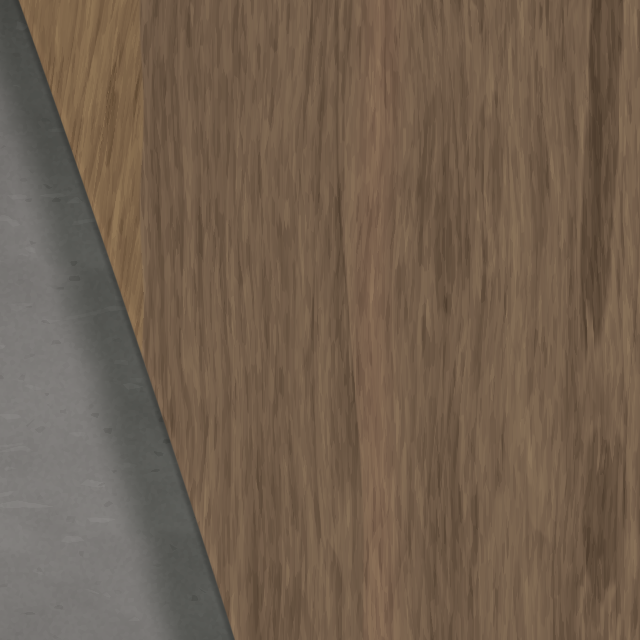
This texture is drawn by a three.js fragment shader. Its source:

```glsl
// Brown wood veneer meeting grey concrete along a steep diagonal edge.
// Stretched cellular noise makes the fibres, warped sawtooth rings the grain
// lines, and slanted blunt ovals with pale rims the dark heartwood tongues.
#define WOOD_MID vec3(0.450, 0.366, 0.290)
#define WOOD_PALE vec3(0.555, 0.465, 0.360)
#define WOOD_DARK vec3(0.310, 0.245, 0.185)
#define STONE_LIGHT vec3(0.475, 0.465, 0.455)
#define STONE_SHADE vec3(0.332, 0.334, 0.318)
#define BROAD_GAIN 0.20
#define FIBRE_GAIN 0.40
#define RING_COUNT 27.0
#define RING_GAIN 0.24
#define SHADOW_WIDTH 0.066

varying vec2 vUv;

vec2 hash2(vec2 c) {
  return fract(sin(vec2(dot(c, vec2(127.1, 311.7)), dot(c, vec2(269.5, 183.3)))) * 43758.5);
}

// Cellular noise: nearby cell values blended by distance; higher crisp, harder cells
float cells(vec2 p, float crisp) {
  vec2 base = floor(p), f = p - base;
  float sum = 0.0, total = 0.0;
  for (int j = -1; j <= 1; j++) {
    for (int i = -1; i <= 1; i++) {
      vec2 o = vec2(float(i), float(j));
      vec2 seed = hash2(base + o);
      vec2 d = o + seed - f;
      float w = exp(-crisp * dot(d, d)) + 1e-9;
      sum += w * fract(seed.x * 17.3 + seed.y * 9.1);
      total += w;
    }
  }
  return sum / total;
}

float bump(float x, float centre, float width) {
  float t = (x - centre) / width;
  return exp(-t * t);
}

// Slanted blunt oval: x is its dark core, y its pale rim
vec2 tongue(vec2 p, vec2 centre, vec2 radius, float slant) {
  vec2 d = p - centre;
  d.x -= slant * d.y;
  d /= radius;
  float r = sqrt(d.x * d.x + d.y * d.y * d.y * d.y);
  float rim = smoothstep(0.95, 1.08, r) * (1.0 - smoothstep(1.08, 1.5, r));
  return vec2(1.0 - smoothstep(0.82, 1.0, r), rim);
}

vec3 wood(vec2 p) {
  // Meandering grain, leaning on the narrow left strip
  vec2 q = p;
  float strip = 1.0 - smoothstep(0.219, 0.224, p.x + 0.003 * sin(p.y * 21.0));
  q.x += 0.006 * sin(p.y * 6.0 + p.x * 9.0) + 0.002 * sin(p.y * 15.0 - p.x * 21.0);
  if (strip > 0.5) q.x -= 0.16 * p.y;

  float broad = cells(q * vec2(17.0, 1.5), 10.0);
  float streak = cells(q * vec2(55.0, 3.5) + 7.0, 22.0);
  float fibre = cells(q * vec2(125.0, 9.0) + 19.0, 24.0);
  float hair = cells(q * vec2(250.0, 26.0) + 41.0, 24.0);
  float pore = cells(q * vec2(190.0, 17.0) + 63.0, 30.0);
  float tone = BROAD_GAIN * (broad - 0.5);
  tone += FIBRE_GAIN * (0.5 * streak + 0.8 * fibre + 0.95 * hair - 1.125);
  tone += 0.20 * smoothstep(0.87, 0.97, pore) - 0.22 * smoothstep(0.15, 0.04, pore);

  // Growth rings with one soft and one sharp side
  float ring = fract(q.x * RING_COUNT + 2.4 * cells(q * vec2(7.0, 1.3) + 3.0, 10.0) + 0.3 * streak);
  float line = smoothstep(0.5, 0.95, ring) * (1.0 - smoothstep(0.95, 1.0, ring));
  tone -= RING_GAIN * (line - 0.22) * (0.3 + 1.2 * broad);

  // Broad pale and dark columns
  tone += 0.16 * strip - 0.10 * bump(p.x, 0.245, 0.025);
  tone += 0.14 * bump(p.x, 0.81, 0.045) - 0.10 * bump(p.x, 0.69, 0.05);
  tone += 0.10 * bump(p.x, 0.99, 0.02) - 0.06 * bump(p.x, 0.93, 0.04);

  // Central dark ribbon against a pale one
  float seam = 0.527 + 0.040 * (1.0 - smoothstep(0.15, 0.8, p.y));
  float s = p.x - seam + 0.004 * (streak - 0.5);
  float right = smoothstep(-0.001, 0.002, s);
  tone -= 0.15 * (1.0 - right) * exp(-pow(s / 0.042, 2.0));
  tone -= 0.26 * bump(s, -0.001, 0.0022) * smoothstep(0.1, 0.4, p.y);
  float paleShift = 0.025 + 0.045 * smoothstep(0.3, 0.95, p.y);
  float pale = right * bump(s, paleShift, 0.034);
  tone += 0.15 * pale + 0.12 * bump(s, 0.004, 0.003);

  // Heartwood tongues, ends frayed along the fibres
  vec2 h = p + vec2(0.004 * (streak - 0.5), 0.11 * (cells(q * vec2(95.0, 3.0), 24.0) - 0.5));
  vec2 heart = tongue(h, vec2(0.941, 0.82), vec2(0.026, 0.37), 0.05);
  heart += vec2(0.55, 0.6) * tongue(h, vec2(0.945, 0.17), vec2(0.034, 0.13), 0.03);
  heart += vec2(0.4, 0.6) * tongue(h, vec2(0.763, 0.74), vec2(0.024, 0.12), 0.05);
  heart += vec2(0.35, 0.1) * tongue(h, vec2(0.70, 0.65), vec2(0.034, 0.11), -0.05);
  heart += 0.55 * tongue(h, vec2(0.745, 1.0), vec2(0.014, 0.05), 0.0);
  heart += vec2(0.7, 0.3) * tongue(h, vec2(0.165, 0.77), vec2(0.008, 0.11), 0.17);
  tone += 0.26 * heart.y - 0.52 * heart.x;

  vec3 col = mix(WOOD_MID, WOOD_PALE, clamp(tone * 1.3, 0.0, 1.0));
  col = mix(col, WOOD_DARK, clamp(-tone * 1.15, 0.0, 1.0));
  return col + vec3(0.012, -0.002, 0.0) * pale + vec3(0.012, 0.0, -0.022) * strip;
}

vec3 concrete(vec2 p, float d) {
  float cloud = cells(p * vec2(5.0, 7.0), 5.0) - 0.5;
  float blotch = cells(p * vec2(14.0, 22.0) + 5.0 + cloud, 5.0) - 0.5;
  float grit = cells(p * 170.0, 15.0) - 0.5;
  float scratch = smoothstep(0.93, 1.0, cells(p * vec2(32.0, 120.0) + 3.0 * blotch, 16.0));
  float pit = smoothstep(0.95, 1.0, cells(p * vec2(75.0, 130.0) + 31.0, 16.0));
  float width = SHADOW_WIDTH + 0.032 * (1.0 - p.y) + 0.02 * blotch;
  float shade = 1.0 - smoothstep(width - 0.036, width + 0.038, d);
  vec3 col = mix(STONE_LIGHT, STONE_SHADE, shade);
  col += 0.035 * cloud + 0.03 * blotch + 0.018 * grit + 0.025 * scratch - 0.035 * pit;
  col -= 0.035 * smoothstep(0.6, 1.0, p.y);
  return col * (1.0 - 0.2 * (1.0 - smoothstep(0.002, 0.012, d)));
}

void main() {
  vec2 p = vUv;
  // Horizontal distance into the concrete from the slightly bowed edge
  float d = 0.367 - 0.338 * p.y + 0.02 * p.y * (1.0 - p.y) - p.x;
  vec3 board = wood(p) * (1.0 + 0.07 * bump(d, -0.005, 0.005));
  gl_FragColor = vec4(mix(board, concrete(p, d), smoothstep(-0.0015, 0.0015, d)), 1.0);
}
```
